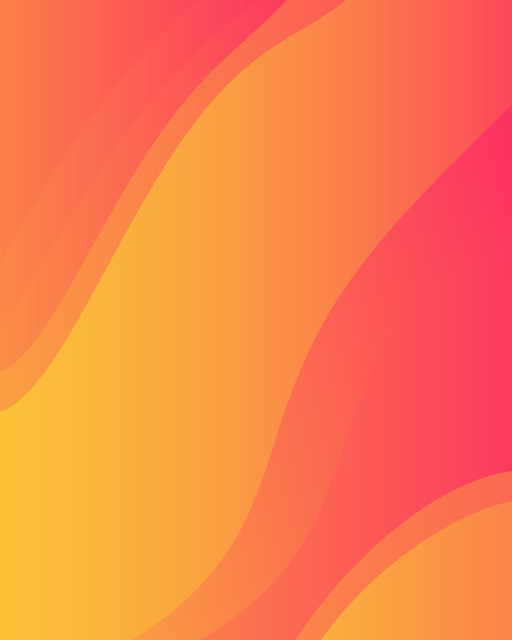
Write a WebGL 2 fragment shader that draws this background.

```glsl
#version 300 es
precision highp float;
// Flowing diagonal waves in layered yellow, orange and coral gradients.

#define YELLOW vec3(0.98, 0.76, 0.22)
#define PINK vec3(0.99, 0.20, 0.38)
#define FADE_TOP 0.30
#define FADE_END 0.50

uniform vec2 u_resolution;
out vec4 fragColor;

// Shared colour ramp: 0 is yellow, 1 is pink.
vec3 ramp(float t) {
    return mix(YELLOW, PINK, clamp(t, 0.0, 1.0));
}

// Quartic through five heights evenly spaced from start to end (Newton form).
float wave(float s, float start, float end, float a, float b, float c, float d, float e) {
    float t = 4.0 * (s - start) / (end - start);
    float d2 = c - 2.0 * b + a;
    float d3 = d - 3.0 * c + 3.0 * b - a;
    float d4 = e - 4.0 * d + 6.0 * c - 4.0 * b + a;
    return a + t * (b - a + (t - 1.0) / 2.0 * (d2 + (t - 2.0) / 3.0 * (d3 + (t - 3.0) / 4.0 * d4)));
}

// Antialiased coverage of the region where f is positive.
float cover(float f) {
    return clamp(0.5 + f / max(length(vec2(dFdx(f), dFdy(f))), 1e-6), 0.0, 1.0);
}

void main() {
    // Unit canvas with y running down from the top edge.
    vec2 p = gl_FragCoord.xy / u_resolution;
    p.y = 1.0 - p.y;
    float x = p.x;
    float y = p.y;

    // Upper left backdrop and its three nested bands.
    float outer = wave(x, 0.0, 0.386, 0.414, 0.280, 0.168, 0.0755, 0.0);
    float middle = wave(x, 0.0, 0.505, 0.514, 0.354, 0.202, 0.086, 0.0);
    float inner = wave(x, 0.0, 0.559, 0.582, 0.443, 0.249, 0.107, 0.0);
    vec3 color = ramp(0.46 + 1.05 * x);
    color = mix(color, ramp(0.40 + 1.08 * x), cover(y - outer));
    color = mix(color, ramp(0.36 + 1.05 * x), cover(y - middle));
    color = mix(color, ramp(0.24 + 0.70 * x), cover(y - inner));

    // Broad golden wave.
    float gold = wave(x, 0.0, 0.676, 0.643, 0.476, 0.240, 0.089, 0.0);
    color = mix(color, ramp(0.36 * x + 0.50 * x * x), cover(y - gold));

    // Coral ribbon, then the pink field that melts into it near the top.
    float ribbon = wave(y, 0.163, 1.0, 1.0, 0.748, 0.585, 0.492, 0.257);
    float field = wave(y, 0.404, 1.0, 0.863, 0.741, 0.669, 0.590, 0.391);
    color = mix(color, ramp(0.293 + 0.77 * x - 0.23 * y), cover(x - ribbon));
    float melt = smoothstep(FADE_TOP, FADE_END, y);
    color = mix(color, ramp(0.19 + 0.76 * x), cover(x - field) * melt);

    // Lower right hill with its rim.
    float rim = wave(x, 0.5765, 1.0, 1.0, 0.893, 0.816, 0.763, 0.736);
    float hill = wave(x, 0.627, 1.0, 1.0, 0.914, 0.853, 0.809, 0.783);
    color = mix(color, ramp(0.16 + 0.46 * x), cover(y - rim));
    color = mix(color, ramp(0.86 * x - 0.42), cover(y - hill));

    fragColor = vec4(color, 1.0);
}
```
